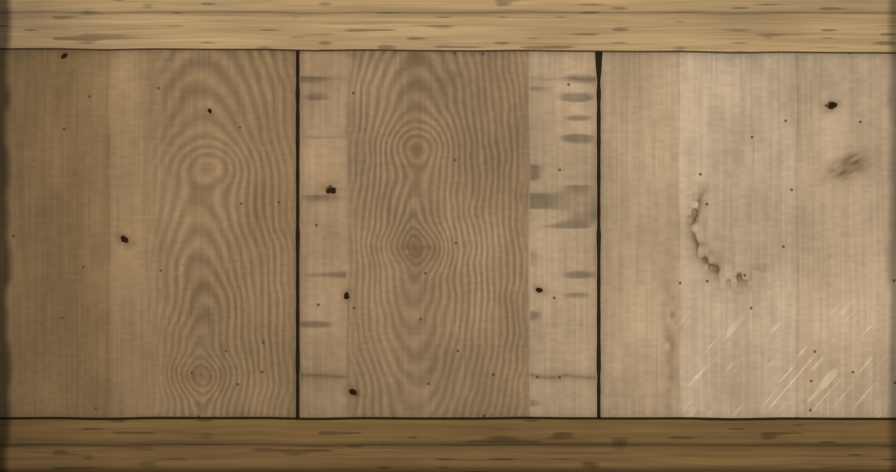
This texture is drawn by a WebGL 2 fragment shader. Its source:

```glsl
#version 300 es
precision highp float;
uniform vec2 u_resolution;
out vec4 outColor;

const float ASPECT = 1.896;
const vec3 DARK = vec3(0.13, 0.09, 0.045);
const vec3 STAIN = vec3(0.36, 0.26, 0.15);
const float EDGES[7] = float[7](0.23, 0.63, 0.736, 1.118, 1.267, 1.437, 1.686);
const vec3 TONES[8] = vec3[8](
  vec3(0.56, 0.45, 0.31), vec3(0.60, 0.49, 0.355), vec3(0.65, 0.54, 0.41),
  vec3(0.62, 0.51, 0.38), vec3(0.69, 0.59, 0.465), vec3(0.68, 0.58, 0.455),
  vec3(0.72, 0.63, 0.515), vec3(0.70, 0.605, 0.485));
// Holes: centre, radius, tilt
const vec4 HOLES[8] = vec4[8](
  vec4(0.699, 0.598, 0.014, -0.2), vec4(0.261, 0.494, 0.012, -0.7),
  vec4(0.745, 0.17, 0.012, -0.5), vec4(0.734, 0.374, 0.009, 1.4),
  vec4(1.142, 0.386, 0.011, -0.3), vec4(1.76, 0.777, 0.013, 0.3),
  vec4(0.443, 0.765, 0.007, -0.8), vec4(0.136, 0.882, 0.008, 0.6));

float hash(vec2 p) {
  p = fract(p * vec2(0.1031, 0.1137));
  p += dot(p, p.yx + 33.33);
  return fract((p.x + p.y) * p.x * 17.31);
}

float noise(vec2 p) {
  vec2 i = floor(p), f = fract(p);
  f = f * f * (3.0 - 2.0 * f);
  return mix(mix(hash(i), hash(i + vec2(1, 0)), f.x),
             mix(hash(i + vec2(0, 1)), hash(i + vec2(1, 1)), f.x), f.y);
}

float fbm(vec2 p) {
  float sum = 0.0, amp = 0.5;
  for (int i = 0; i < 4; i++) {
    sum += amp * noise(p);
    p = p * 2.03 + 7.1;
    amp *= 0.5;
  }
  return sum;
}

vec2 turn(vec2 p, float a) {
  return mat2(cos(a), -sin(a), sin(a), cos(a)) * p;
}

float band(float x, float lo, float hi, float soft) {
  return smoothstep(lo - soft, lo + soft, x) * (1.0 - smoothstep(hi - soft, hi + soft, x));
}

float groove(float d, float width, float px) {
  return 1.0 - smoothstep(width - px, width + px, abs(d));
}

float glow(float d, float k) {
  return exp(-abs(d) * k);
}

float blob(vec2 d, vec2 size) {
  d /= size;
  return exp(-dot(d, d));
}

// Growth rings pushed aside by two knots
float rings(vec2 p, vec2 knot, vec2 second, float spacing) {
  vec2 d = p - knot;
  d.x += 0.022 * (noise(p * vec2(5, 11)) - 0.5) + 0.008 * (noise(p * 27.0) - 0.5);
  float f = sqrt(d.x * d.x + 0.06 * d.y * d.y + 0.00005);
  f -= 0.03 * blob(p - knot, vec2(0.085, 0.035)) + 0.035 * blob(p - second, vec2(0.07, 0.045));
  return 0.5 + 0.5 * sin(6.2832 * f / spacing);
}

vec3 boards(vec2 p) {
  vec3 col = TONES[0];
  float joint = 0.0;
  for (int i = 0; i < 7; i++) {
    float d = p.x - EDGES[i] - 0.003 * (noise(vec2(p.y * 14.0, i)) - 0.5);
    col = mix(col, TONES[i + 1], smoothstep(-0.004, 0.004, d));
    joint += glow(d, 300.0) * (0.3 + 0.7 * noise(vec2(p.y * 30.0, i * 5)));
  }
  // Weathering and fibres
  col *= (1.0 - 0.13 * joint) * (0.86 + 0.29 * fbm(p * vec2(9, 6)));
  col *= 0.93 + 0.08 * noise(p * vec2(190, 9)) + 0.06 * noise(p * vec2(70, 150));

  // Figured grain
  float patchy = 0.5 + 0.7 * fbm(p * 7.0 + 3.0);
  float figure = band(p.x, 0.745, 1.11, 0.02) * rings(p, vec2(0.879, 0.478), vec2(0.885, 0.69), 0.0135)
    + band(p.x, 0.34, 0.62, 0.05) * rings(p, vec2(0.425, 0.204), vec2(0.457, 0.65), 0.0145);
  col *= 1.0 - 0.17 * patchy * figure;
  float heart = blob(p - vec2(0.88, 0.47), vec2(0.045, 0.025))
    + 0.6 * blob(p - vec2(0.885, 0.69), vec2(0.03, 0.07))
    + 0.8 * blob(p - vec2(0.425, 0.204), vec2(0.045, 0.018));
  col = mix(col, STAIN, 0.38 * heart * (0.4 + noise(p * vec2(50, 120))));

  // Creases across the narrow boards
  float narrow = band(p.x, 0.635, 0.733, 0.004) + band(p.x, 1.122, 1.262, 0.004);
  float sag = 0.006 * noise(vec2(p.x * 25.0, 2));
  float crease = smoothstep(0.68, 0.9, noise(p * vec2(9, 48) + 4.0))
    + glow(p.y - 0.199 - sag, 170.0) + 0.5 * glow(p.y - 0.83 - sag, 230.0);
  col *= 1.0 - 0.24 * narrow * crease;

  // Crescent scar and oval knot
  vec2 c = (p - vec2(1.565, 0.525)) / vec2(0.1, 0.118);
  float sweep = smoothstep(-0.2, 0.7, dot(c, vec2(-0.75, -0.65)) / (length(c) + 0.001));
  float rough = noise(p * vec2(85, 60));
  float scar = sweep * glow(length(c) - 1.0 + 0.22 * (rough - 0.5), 10.0);
  col = mix(col, STAIN, 0.85 * scar * smoothstep(0.2, 0.75, rough));
  vec2 k = turn(p - vec2(1.795, 0.648), 0.5);
  col = mix(col, STAIN * 0.85, blob(k, vec2(0.045, 0.022)) * (0.3 + 0.6 * noise(k * vec2(50, 140) + 40.0)));
  col = mix(col, STAIN, 0.4 * rough * blob(p - vec2(1.42, 0.28), vec2(0.014, 0.15)));

  // Pale diagonal scratches
  float scratch = smoothstep(0.76, 0.95, noise(turn(p, 0.85) * vec2(16, 150)));
  col += 0.09 * scratch * band(p.x, 1.44, 1.87, 0.05) * band(p.y, 0.1, 0.34, 0.06);

  // Holes and scattered pits
  for (int i = 0; i < 8; i++) {
    vec4 h = HOLES[i];
    float r = length(turn(p - h.xy, h.w) / (h.z * vec2(1, 0.65))) + 0.7 * (noise(p * 130.0) - 0.5);
    col = mix(col, STAIN, 0.45 * exp(-0.45 * r * r));
    col = mix(col, DARK, 0.9 - 0.9 * smoothstep(0.45, 1.05, r));
  }
  vec2 cell = floor(p * 13.0);
  vec2 spot = vec2(hash(cell + 2.0), hash(cell + 9.0)) * 0.6 + 0.2;
  float pit = 1.0 - smoothstep(0.02, 0.06, length(fract(p * 13.0) - spot));
  return mix(col, STAIN, 0.7 * pit * step(0.78, hash(cell + 17.0)));
}

vec3 rail(vec2 p, vec3 tone) {
  float flow = p.y + 0.012 * fbm(p * vec2(4, 12));
  float grain = 0.13 * noise(vec2(p.x * 4.0, flow * 150.0)) + 0.09 * noise(vec2(p.x * 11.0, flow * 330.0));
  float fleck = smoothstep(0.78, 0.95, noise(p * vec2(16, 110)));
  return tone * (0.82 + grain + 0.16 * fbm(p * vec2(5, 14))) * (1.0 - 0.22 * fleck);
}

void main() {
  vec2 p = gl_FragCoord.xy / u_resolution * vec2(ASPECT, 1);
  float px = 0.8 / u_resolution.y;
  float wobble = 0.003 * (noise(vec2(p.x * 9.0, 1)) - 0.5);
  float top = p.y - 0.896 + 0.004 * p.x - wobble;
  float low = p.y - 0.113 - wobble;

  // Panel and seams
  vec3 col = boards(p);
  float left = p.x - 0.63, right = p.x - 1.267;
  float width = 0.003 + 0.0015 * noise(vec2(p.y * 40.0, 3));
  float seam = max(groove(left, width, px), groove(right, width + 0.004 * smoothstep(0.82, 0.89, p.y), px));
  col *= 1.0 - 0.2 * (glow(left, 110.0) + glow(right, 110.0));
  col = mix(col, DARK, 0.88 * seam);
  col *= 1.0 - 0.12 * (1.0 - smoothstep(0.1, 0.45, p.y)) * (1.0 - smoothstep(1.1, 1.5, p.x));
  col *= 1.0 - 0.2 * glow(top, 110.0) - 0.15 * glow(low, 120.0);

  // Rails
  vec3 upper = rail(p, vec3(0.68, 0.565, 0.405)) * (1.0 - 0.28 * glow(p.y - 0.973 - wobble, 260.0));
  vec3 lower = rail(p + 3.0, vec3(0.45, 0.35, 0.215)) * (1.0 - 0.35 * glow(p.y - 0.057 - wobble, 230.0));
  lower *= 0.65 + 0.35 * smoothstep(0.0, 0.018, p.y);
  col = mix(col, upper, smoothstep(-px, px, top));
  col = mix(lower, col, smoothstep(-px, px, low));
  col = mix(col, DARK, 0.6 * groove(top, 0.0018, px) + 0.85 * groove(low, 0.0026, px));

  // Worn ends
  float worn = 0.012 * noise(vec2(p.y * 24.0, 6));
  col *= 0.84 + 0.16 * smoothstep(0.0, 0.3, p.x);
  col *= 0.55 + 0.45 * smoothstep(0.0, 0.022, p.x - worn);
  col *= 0.7 + 0.3 * smoothstep(0.0, 0.02, ASPECT - p.x - 0.4 * worn);
  outColor = vec4(col, 1);
}
```
